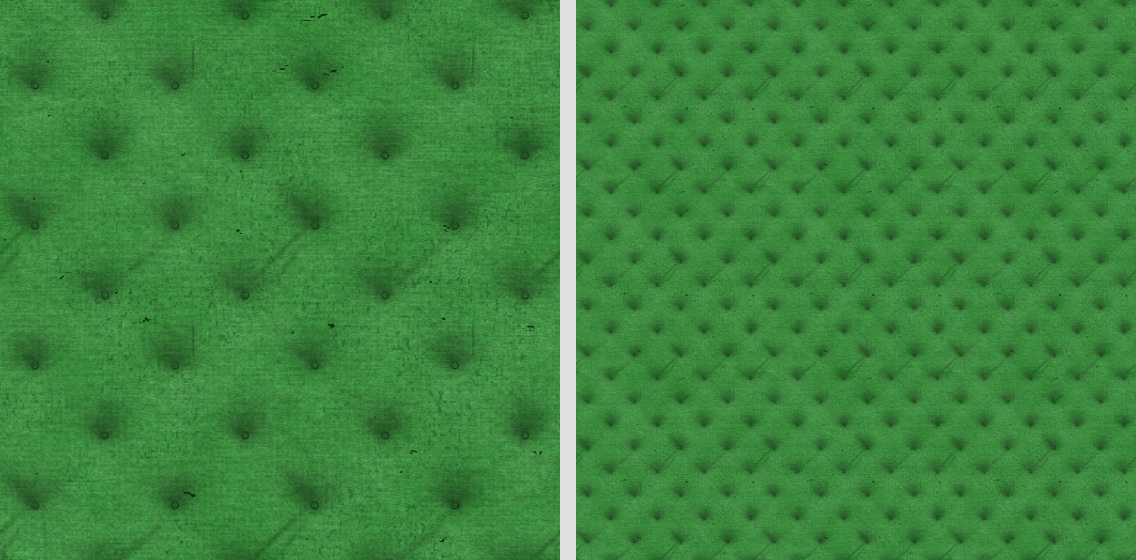
Left: one tile. Right: repeated 3 by 3.
Reproduce this texture procedurally as a WebGL 2 fragment shader.

```glsl
#version 300 es
precision highp float;

uniform vec2 u_resolution;
out vec4 fragColor;

const float BUTTON_REPEATS = 4.0;               // button cells across and down
const float CREASE_REPEATS = 2.0;               // crease layout across and down
const vec2 FIRST_BUTTON = vec2(0.25, 0.39);     // place inside a button cell
const float BUTTON_RADIUS = 0.0062;
const float RING_WIDTH = 0.0011;
const float POOL_RADIUS = 0.040;
const float POOL_DEPTH = 0.25;
const float WING_DEPTH = 0.13;
const float GRAIN_STRENGTH = 0.34;
const float THREAD_STRENGTH = 0.19;
const float STAIN_CHANCE = 0.15;
const float FLECK_CHANCE = 0.020;
const vec3 FELT = vec3(0.195, 0.515, 0.202);
const vec3 PALE_FELT = vec3(0.310, 0.600, 0.310);
const vec3 DEEP_FELT = vec3(0.11, 0.34, 0.16);
const vec3 RING = vec3(0.06, 0.19, 0.07);
const vec3 STAIN = vec3(0.04, 0.13, 0.05);

float hash(vec2 p) {
  return fract(sin(dot(p, vec2(127.1, 311.7))) * 43758.5453);
}

// Value noise that wraps after one canvas
float tileNoise(vec2 uv, vec2 period) {
  vec2 p = uv * period;
  vec2 i = floor(p), f = fract(p);
  f = f * f * (3.0 - 2.0 * f);
  vec2 a = mod(i, period), b = mod(i + 1.0, period);
  vec2 seed = period * 0.37;
  return mix(mix(hash(a + seed), hash(vec2(b.x, a.y) + seed), f.x),
             mix(hash(vec2(a.x, b.y) + seed), hash(b + seed), f.x), f.y);
}

// Soft line that fades at both ends, wrapping in the unit tile
float crease(vec2 p, vec2 middle, vec2 reach, float width) {
  vec2 d = p - middle;
  d -= round(d);
  float along = clamp(dot(d, reach) / dot(reach, reach), -1.0, 1.0);
  float dist = length(d - reach * along) / width;
  return exp(-dist * dist) * (1.0 - 0.7 * along * along);
}

float creases(vec2 p) {
  float shade = 0.20 * crease(p, vec2(0.993, 0.091), vec2(0.100, 0.096), 0.010);
  shade += 0.15 * crease(p, vec2(0.035, 0.064), vec2(0.048, 0.061), 0.010);
  shade += 0.15 * crease(p, vec2(0.508, 0.070), vec2(0.080, 0.065), 0.013);
  shade += 0.13 * crease(p, vec2(0.055, 0.284), vec2(0.055, -0.055), 0.030);
  shade += 0.12 * crease(p, vec2(0.957, 0.997), vec2(0.045, 0.0), 0.006);
  shade += 0.26 * crease(p, vec2(0.690, 0.790), vec2(0.0, 0.062), 0.0035);
  return shade;
}

// Ragged, broken marks scattered one per cell, kept inside the cell
float marks(vec2 uv, float cells, float chance, vec2 size, float ragged) {
  vec2 id = mod(floor(uv * cells), cells) + cells * 0.61;
  vec2 jitter = vec2(hash(id + 3.1), hash(id + 7.7)) * 0.4 + 0.3;
  vec2 d = (fract(uv * cells) - jitter) / cells;
  d.y += d.x * (hash(id + 5.3) - 0.6) * 0.7;
  size *= vec2(0.35 + 0.65 * hash(id + 9.2), 0.4 + 0.6 * hash(id + 1.9));
  float rough = tileNoise(uv, vec2(230.0, 300.0)) - 0.62;
  float body = min(1.0 - length(d / size), 0.5) + ragged * rough;
  return step(hash(id), chance) * smoothstep(0.2, 0.75, body) * step(length(d / size), 1.3);
}

void main() {
  vec2 uv = gl_FragCoord.xy / u_resolution;
  float px = 1.0 / min(u_resolution.x, u_resolution.y);

  // Broad padding tone and shade around the staggered buttons
  float cloud = 0.6 * tileNoise(uv, vec2(7.0)) + 0.4 * tileNoise(uv, vec2(19.0));
  float mottle = tileNoise(uv, vec2(46.0)) + tileNoise(uv, vec2(85.0, 95.0)) - 1.0;
  float bloom = 0.10 + 0.5 * cloud + 0.22 * mottle;
  float shade = creases(uv * CREASE_REPEATS);
  float ring = 0.0, cap = 0.0, glint = 0.0;
  for (int k = 0; k < 2; k++) {
    vec2 cell = uv * BUTTON_REPEATS - FIRST_BUTTON - 0.5 * float(k);
    vec2 id = mod(round(cell), CREASE_REPEATS) + 5.0 * float(k);
    vec2 d = (cell - round(cell)) / BUTTON_REPEATS;
    float r = length(d);
    float vary = hash(id + 2.3);

    vec2 pool = d - vec2(0.016 * (vary - 0.75), 0.022);
    pool.x *= 0.85 + 0.25 * vary;
    float above = smoothstep(-0.035, 0.018, d.y);
    shade += POOL_DEPTH * (0.75 + 0.4 * vary) * above
           * exp(-dot(pool, pool) / (POOL_RADIUS * POOL_RADIUS));
    float fold = (abs(d.x) - d.y - 0.006) / 0.022;
    float side = d.x < 0.0 ? 1.0 : 0.45;
    shade += WING_DEPTH * side * exp(-fold * fold - r / 0.045) * above;
    shade += 0.14 * exp(-r * r / 2.4e-4);
    vec2 pad = (d + vec2(0.0, 0.058)) / vec2(0.065, 0.045);
    bloom += 0.25 * exp(-dot(pad, pad));

    float aa = 0.6 * px;
    float edge = abs(r - BUTTON_RADIUS);
    float lower = 0.65 - 0.3 * dot(d, vec2(-0.5, 0.8)) / BUTTON_RADIUS;
    ring += (1.0 - smoothstep(RING_WIDTH - aa, RING_WIDTH + aa, edge)) * clamp(lower, 0.4, 0.95);
    cap += 1.0 - smoothstep(BUTTON_RADIUS - aa, BUTTON_RADIUS + aa, r);
    glint += exp(-dot(d - vec2(-0.001, 0.002), d - vec2(-0.001, 0.002)) / 8e-6);
  }
  vec3 color = mix(FELT, PALE_FELT, clamp(bloom, 0.0, 1.0));
  color *= 1.0 - min(shade, 0.6);

  // Nap, woven threads and small worn flecks
  float grain = 0.65 * tileNoise(uv, vec2(384.0)) + 0.35 * tileNoise(uv, vec2(210.0, 230.0));
  float threads = 0.7 * tileNoise(uv, vec2(30.0, 300.0)) + 0.3 * tileNoise(uv, vec2(300.0, 40.0));
  color *= 1.0 + GRAIN_STRENGTH * (grain - 0.5) + THREAD_STRENGTH * (threads - 0.5);
  float patchy = smoothstep(0.4, 0.8, tileNoise(uv + 0.13, vec2(15.0)));
  float flecks = smoothstep(0.66, 0.95, tileNoise(uv, vec2(240.0, 170.0)));
  color = mix(color, DEEP_FELT, flecks * (0.12 + 0.45 * patchy));

  // Buttons
  color = mix(color, color * 0.92, min(cap, 1.0));
  color += 0.04 * glint * vec3(0.7, 1.0, 0.7);
  color = mix(color, RING, min(ring, 1.0) * 0.9);

  // Stains and small holes
  float wear = marks(uv, 13.0, STAIN_CHANCE, vec2(0.026, 0.009), 1.8);
  wear = max(wear, marks(uv, 41.0, FLECK_CHANCE, vec2(0.006, 0.004), 1.0));
  color = mix(color, STAIN, 0.85 * wear);
  fragColor = vec4(color, 1.0);
}
```
